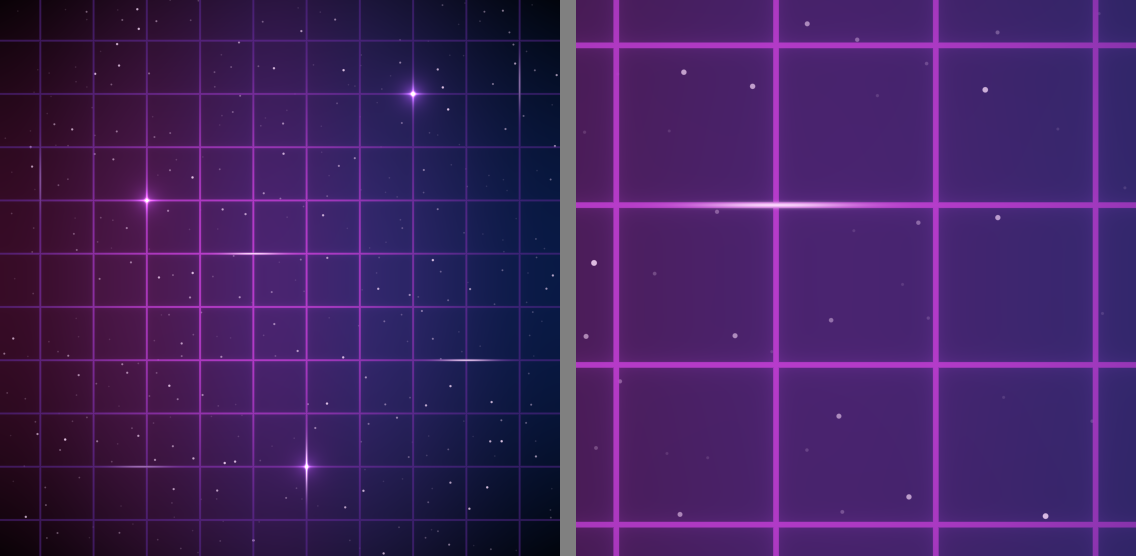
Left: the whole. Right: its middle third, enlarged.
Reproduce this background procedurally as a Shadertoy shader.

```glsl
// Neon grid over a maroon-to-navy gradient with a dark vignette.
// Distance to the nearest grid line gives core and halo; hashed cells scatter
// faint specks, and small loops add light streaks and flares on grid nodes.

// All lengths are fractions of the canvas width.
const float PITCH = 0.0951;
const vec2 GRID_ORIGIN = vec2(0.0720, 0.0643);
const float LINE_HALF_WIDTH = 0.0017;
const float HALO_WIDTH = 0.0045;
const float STREAK_LENGTH = 0.045;
const float SPECK_CELLS = 27.0;
const float SPECK_CHANCE = 0.52;

const vec3 MAROON = vec3(0.215, 0.045, 0.150);
const vec3 PLUM   = vec3(0.300, 0.095, 0.300);
const vec3 VIOLET = vec3(0.290, 0.140, 0.440);
const vec3 INDIGO = vec3(0.200, 0.155, 0.430);
const vec3 NAVY   = vec3(0.035, 0.100, 0.270);
const vec3 LINE_CENTER = vec3(0.76, 0.24, 0.83);
const vec3 LINE_EDGE   = vec3(0.34, 0.15, 0.56);
const vec3 FLARE_GLOW  = vec3(0.62, 0.25, 0.78);
const vec3 WHITE_LIGHT = vec3(1.00, 0.88, 1.00);

// Flares: grid node xy, strength.
const vec3 FLARES[3] = vec3[3](
    vec3(7.0, 8.0, 1.0), vec3(2.0, 6.0, 0.7), vec3(5.0, 1.0, 0.6));
// Streaks: grid position xy, strength, direction (0 across, 1 up).
const vec4 STREAKS[6] = vec4[6](
    vec4(4.0, 5.0, 0.95, 0.0), vec4(8.0, 3.0, 0.85, 0.0),
    vec4(1.9, 1.0, 0.40, 0.0), vec4(9.0, 8.2, 0.40, 1.0),
    vec4(0.0, 6.4, 0.25, 1.0), vec4(5.0, 1.0, 0.75, 1.0));

vec2 hash2(vec2 p) {
    vec3 q = fract(p.xyx * vec3(0.1031, 0.1030, 0.0973));
    q += dot(q, q.yzx + 33.33);
    return fract((q.xx + q.yz) * q.zy);
}

float cornerGradient(vec2 cell, vec2 offset, vec2 local) {
    return dot(hash2(cell + offset) * 2.0 - 1.0, local - offset);
}

float gradientNoise(vec2 p) {
    vec2 i = floor(p), f = fract(p);
    vec2 u = f * f * f * (f * (f * 6.0 - 15.0) + 10.0);
    vec2 e = vec2(1.0, 0.0);
    return mix(mix(cornerGradient(i, e.yy, f), cornerGradient(i, e.xy, f), u.x),
               mix(cornerGradient(i, e.yx, f), cornerGradient(i, e.xx, f), u.x), u.y);
}

vec3 backdrop(vec2 p, vec2 q) {
    vec3 c = mix(MAROON, PLUM, smoothstep(0.0, 0.28, p.x));
    c = mix(c, VIOLET, smoothstep(0.22, 0.50, p.x));
    c = mix(c, INDIGO, smoothstep(0.48, 0.70, p.x));
    c = mix(c, NAVY, smoothstep(0.62, 1.0, p.x));
    vec2 s = q * q;
    return c * max(1.0 - 1.75 * s.y - 6.5 * s.x * s.y, 0.1);
}

// One possible speck per cell, denser where the noise is high.
float specks(vec2 p, float px) {
    vec2 cell = floor(p * SPECK_CELLS);
    vec2 pick = hash2(cell + 17.0);
    vec2 center = (cell + 0.1 + 0.8 * hash2(cell + 71.0)) / SPECK_CELLS;
    float chance = SPECK_CHANCE + 0.6 * gradientNoise(cell * 0.19);
    float radius = mix(0.0007, 0.0016, pick.y * pick.y);
    float disc = 1.0 - smoothstep(radius - 0.5 * px, radius + px, length(p - center));
    return disc * step(pick.x, chance) * mix(0.12, 0.85, pow(pick.y, 3.0));
}

void mainImage(out vec4 fragColor, in vec2 fragCoord) {
    float px = 1.0 / iResolution.x;
    vec2 p = fragCoord * px;
    vec2 q = p - 0.5 * iResolution.xy * px;
    vec3 color = backdrop(p, q);
    color = mix(color, WHITE_LIGHT, specks(p, px));

    // Grid lines, brightest left of the middle and dim toward the corners
    vec2 d = abs(fract((p - GRID_ORIGIN) / PITCH + 0.5) - 0.5) * PITCH;
    vec2 core = 1.0 - smoothstep(LINE_HALF_WIDTH - 0.75 * px, LINE_HALF_WIDTH + 0.75 * px, d);
    vec2 halo = exp(-d / HALO_WIDTH);
    vec2 fade = q + vec2(0.06, 0.0);
    float centered = exp(-5.5 * dot(fade, fade));
    vec3 lineColor = mix(LINE_EDGE, LINE_CENTER, smoothstep(0.2, 0.95, centered));
    float lineLight = mix(0.48, 0.88, centered);
    color += lineColor * 0.10 * (halo.x + halo.y) * centered;
    color = mix(color, lineColor, max(core.x, core.y) * lineLight);

    // Light running along single lines
    for (int i = 0; i < STREAKS.length(); i++) {
        vec2 r = p - GRID_ORIGIN - STREAKS[i].xy * PITCH;
        r = STREAKS[i].w > 0.5 ? r.yx : r;
        float along = r.x / STREAK_LENGTH, across = r.y / 0.0017;
        color = mix(color, WHITE_LIGHT,
                    STREAKS[i].z * exp(-along * along - across * across));
    }

    // Flares: hot core, soft glow and short crossed spikes
    for (int i = 0; i < FLARES.length(); i++) {
        vec2 r = abs(p - GRID_ORIGIN - FLARES[i].xy * PITCH);
        float dist = length(r), strength = FLARES[i].z;
        float spikes = exp(-r.x / 0.010 - r.y / 0.0016) + exp(-r.y / 0.014 - r.x / 0.0016);
        color += FLARE_GLOW * strength * 0.75 * exp(-dist / 0.015);
        color += WHITE_LIGHT * strength * (0.7 * spikes + exp(-dist * dist / 0.000012));
    }

    fragColor = vec4(clamp(color, 0.0, 1.0), 1.0);
}
```
